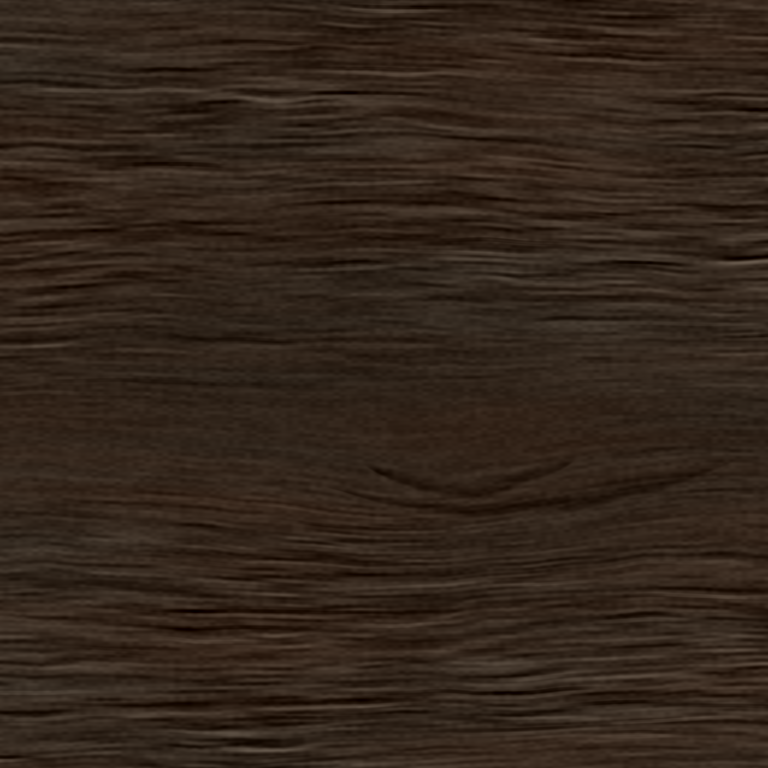
Write a WebGL 2 fragment shader that draws this texture.

```glsl
#version 300 es
precision highp float;

uniform vec2 u_resolution;
out vec4 fragColor;

const vec3 WOOD_COLOR = vec3(0.198, 0.147, 0.107);
const vec3 RED_TINT = vec3(0.016, -0.004, -0.010);
const vec2 COARSE_GRAIN = vec2(7.0, 95.0);   // cells across and up the canvas
const vec2 FINE_GRAIN = vec2(17.0, 205.0);
const vec2 GROOVE_GRAIN = vec2(6.0, 92.0);
const vec2 BAND_GRAIN = vec2(2.0, 26.0);
const float COARSE_DEPTH = 0.042;
const float FINE_DEPTH = 0.085;
const float BAND_DEPTH = 0.030;
const float RELIEF_DEPTH = 0.095;
const float RELIEF_STEP = 0.0021;
const float GROOVE_DEPTH = 0.075;
const float RIDGE_DEPTH = 0.070;
const float RIDGE_SHIFT = 0.0050;
const float SPECKLE_DEPTH = 0.046;
const float CALM_HEIGHT = 0.43;              // smooth zone of the board
const float CALM_SPREAD = 0.12;
const float CALM_GRAIN = 0.36;
const vec2 KNOT_CENTER = vec2(0.64, 0.36);
const vec2 KNOT_SIZE = vec2(0.20, 0.09);
const float KNOT_BEND = 0.025;
const float SCAR_DEPTH = 0.080;

// Integer hash of a lattice cell, from 0 to 1
float hash(vec2 cell) {
    uvec2 q = uvec2(ivec2(cell)) * uvec2(1664525u, 22695477u) + 1013904223u;
    uint h = q.x ^ (q.y >> 3u) ^ (q.y << 7u);
    h = ((h >> ((h >> 28u) + 4u)) ^ h) * 277803737u;
    h = ((h >> 15u) ^ h) * 2246822519u;
    h ^= h >> 13u;
    return float(h >> 8u) / 16777216.0;
}

// Smooth value noise, centred on zero
float noise(vec2 p) {
    vec2 cell = floor(p);
    vec2 f = p - cell;
    f = f * f * (3.0 - 2.0 * f);
    float low = mix(hash(cell), hash(cell + vec2(1.0, 0.0)), f.x);
    float high = mix(hash(cell + vec2(0.0, 1.0)), hash(cell + 1.0), f.x);
    return mix(low, high, f.y) - 0.5;
}

// One fibre: noise along x, shifted at random in each row
float fibre(float row, float x) {
    x += 37.0 * hash(vec2(row, 911.0));
    float cell = floor(x);
    float f = smoothstep(0.0, 1.0, x - cell);
    return mix(hash(vec2(cell, row)), hash(vec2(cell + 1.0, row)), f) - 0.5;
}

float streaks(vec2 p) {
    float row = floor(p.y);
    float f = smoothstep(0.0, 1.0, p.y - row);
    return mix(fibre(row, p.x), fibre(row + 1.0, p.x), f);
}

// Bends the fibres in slow waves and around the knot
vec2 bendGrain(vec2 p) {
    vec2 k = (p - KNOT_CENTER) / KNOT_SIZE;
    float bend = KNOT_BEND * exp(-dot(k, k));
    bend += 0.030 * noise(p * vec2(2.2, 3.0) + 5.0);
    bend += 0.010 * noise(p * vec2(6.0, 9.0) + 21.0);
    bend += 0.004 * noise(p * vec2(19.0, 30.0) + 43.0);
    return vec2(p.x, p.y + bend);
}

float grainHeight(vec2 p) {
    return 0.8 * streaks(p * COARSE_GRAIN) + 0.8 * streaks(p * FINE_GRAIN + 300.0);
}

// Sparse thin lines left where the streaks run deepest
float grooves(vec2 p) {
    return smoothstep(0.17, 0.42, streaks(p * GROOVE_GRAIN + 700.0));
}

// Crescent hollow: crisp lower edge, soft upper edge, tapered ends
float scar(vec2 p, vec2 center, float halfLength, float sag, float slope, float thickness) {
    float t = (p.x - center.x) / halfLength;
    float taper = max(1.0 - t * t, 0.0);
    float width = thickness * (0.3 + 0.7 * taper) * (1.0 + 18.0 * slope * t);
    width = max(width, 0.002);
    float d = p.y - center.y - slope * t - sag * t * t + 0.010 * noise(p * vec2(16.0, 9.0));
    float body = smoothstep(-0.25 * width, 0.15 * width, d) * (1.0 - smoothstep(0.15 * width, width, d));
    float rim = exp(-pow((d + 0.5 * width) / (0.3 * width), 2.0));
    return (body - 0.15 * rim) * smoothstep(0.0, 0.25, taper);
}

void main() {
    vec2 p = gl_FragCoord.xy / u_resolution;
    vec2 g = bendGrain(p);

    // Regional strength of the grain
    float calmOffset = (p.y - CALM_HEIGHT) / CALM_SPREAD;
    float strength = mix(1.1, CALM_GRAIN, exp(-calmOffset * calmOffset));
    strength *= 1.0 + 0.9 * noise(p * vec2(3.0, 7.0) + 71.0);

    // Fibres, lit relief, dark grooves and their bright lips
    vec2 offset = vec2(0.0, RELIEF_STEP);
    float relief = grainHeight(g - offset) - grainHeight(g + offset);
    float tone = COARSE_DEPTH * streaks(g * COARSE_GRAIN) + RELIEF_DEPTH * relief;
    tone += FINE_DEPTH * streaks(g * FINE_GRAIN + 300.0);
    tone -= GROOVE_DEPTH * (grooves(g) - 0.1);
    tone += RIDGE_DEPTH * (grooves(g + vec2(0.0, RIDGE_SHIFT)) - 0.1);
    tone *= strength;

    // Broad bands and surface speckle
    tone += BAND_DEPTH * streaks(g * BAND_GRAIN + 90.0);
    tone += 0.026 * noise(p * vec2(2.5, 5.0) + 130.0);
    tone += SPECKLE_DEPTH * noise(p * vec2(130.0, 240.0));

    // Hollows beside the knot
    float hollows = scar(p, vec2(0.612, 0.357), 0.140, 0.042, 0.004, 0.025);
    hollows += 0.75 * scar(p, vec2(0.690, 0.335), 0.275, 0.050, 0.020, 0.025);
    tone -= SCAR_DEPTH * hollows;

    // Slow drift between red and olive brown
    float hue = noise(g * vec2(3.0, 11.0) + 170.0) + 0.7 * streaks(g * vec2(3.0, 45.0) + 230.0);
    vec3 color = WOOD_COLOR + tone * vec3(1.0, 0.98, 0.93) + RED_TINT * hue;
    fragColor = vec4(clamp(color, 0.0, 1.0), 1.0);
}
```
